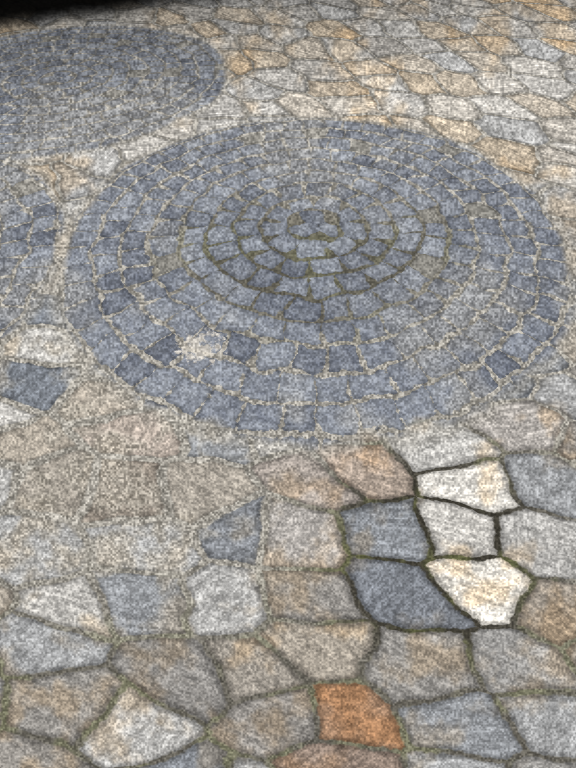
Reproduce this texture procedurally as a Shadertoy shader.

```glsl
// Stone paving in perspective: discs of blue cobbles set among irregular flagstones.

float hash(vec2 p) {
  vec3 q = fract(p.xyx * .1031);
  q += dot(q, q.yzx + 33.33);
  return fract((q.x + q.y) * q.z);
}

float noise(vec2 p) {
  vec2 i = floor(p), f = fract(p);
  f = f * f * (3. - 2. * f);
  return mix(mix(hash(i), hash(i + vec2(1, 0)), f.x),
             mix(hash(i + vec2(0, 1)), hash(i + 1.), f.x), f.y);
}

float fbm(vec2 p) {
  float sum = 0., amp = .533;
  for (int i = 0; i < 4; i++) {
    sum += amp * noise(p);
    p = mat2(1.6, 1.2, -1.2, 1.6) * p + 7.1;
    amp *= .5;
  }
  return sum;
}

mat2 rotation(float a) { return mat2(cos(a), sin(a), -sin(a), cos(a)); }

// Concentric rings of setts: signed distance and a random value per stone.
vec2 cobbles(vec2 g) {
  float width = .0372, r = length(g), ring = floor(r / width);
  float count = floor(6.2832 * (ring + .5));
  float turn = (atan(g.y, g.x) / 6.2832 + .5 + hash(vec2(ring, 3.))) * count;
  float h = hash(vec2(mod(floor(turn), count), ring + 11.));
  vec2 local = vec2((fract(turn) - .5) * 6.2832 * r / count, (fract(r / width) - .5) * width);
  vec2 d = abs(rotation((h - .5) * .2) * local) - vec2(.0135 + .003 * h, .0135);
  return vec2(length(max(d, 0.)) + min(max(d.x, d.y), 0.) - .0025, h);
}

vec2 slabSite(vec2 c) { return c + .5 + .72 * (vec2(hash(c), hash(c + 47.3)) - .5); }

// Jittered slabs: distance to the border, then the centre of the slab.
vec3 slabs(vec2 q) {
  vec2 cell = floor(q), nearest = vec2(0);
  float best = 9., border = 9.;
  for (int k = 0; k < 9; k++) {
    vec2 site = slabSite(cell + vec2(k % 3 - 1, k / 3 - 1));
    float d = length(site - q);
    if (d < best) { best = d; nearest = site; }
  }
  for (int k = 0; k < 25; k++) {
    vec2 site = slabSite(cell + vec2(k % 5 - 2, k / 5 - 2)), gap = site - nearest;
    if (dot(gap, gap) > .0001)
      border = min(border, dot(.5 * (site + nearest) - q, normalize(gap)));
  }
  return vec3(border, nearest);
}

// Rust (positive) and pale (negative) slabs: x, y, strength.
const vec3 accents[13] = vec3[](
  vec3(.163, .408, .7), vec3(.368, .362, 1), vec3(.458, .277, .8), vec3(.69, .225, .8),
  vec3(.443, .036, 1), vec3(.475, .203, .5), vec3(.723, .414, .7), vec3(.469, .418, .6),
  vec3(.521, .362, -1), vec3(.592, .366, -1), vec3(.625, .232, -.9),
  vec3(.703, .336, -.7), vec3(.163, .128, -.6));

// Discs: centre and radius on the ground.
const vec3 discs[3] = vec3[](vec3(0, 0, .338), vec3(-.55, .54, .36), vec3(-.67, -.12, .34));

void mainImage(out vec4 fragColor, in vec2 fragCoord) {
  vec2 p = fragCoord / iResolution.y;
  float z = .547 / (1.254 - p.y); // depth on the ground
  vec2 ground = vec2((p.x - .41) * z * 1.07, z - 1.);
  float aa = 1.2 * z * z / iResolution.y;
  float grain = noise(p * 400.), patches = fbm(p * 22.), speckle = fbm(p * vec2(130, 170));

  // Sand and soil
  vec3 sand = mix(vec3(.47, .455, .42), vec3(.87, .85, .81), .6 * speckle + .4 * grain);
  vec3 earth = mix(vec3(.17, .16, .13), vec3(.31, .32, .19), smoothstep(.45, .7, patches));
  float soil = max(smoothstep(.25, .08, length(p - vec2(.57, .27))), .6 * smoothstep(.3, .1, p.y));

  // Flagstones
  vec2 scale = vec2(.077, .074);
  vec2 q = vec2(p.x * pow(z, .7), log(z)) / scale;
  q += .12 * (vec2(noise(q * 3.), noise(q * 3. + 19.)) - .5);
  vec3 slab = slabs(q);
  vec2 id = slab.yz;
  float h = hash(floor(id * 57.)), tone = hash(floor(id * 91.) + 5.);
  float slabZ = exp(id.y * scale.y), far = smoothstep(.6, .85, p.y), rust = 0.;
  vec2 center = vec2(id.x * scale.x / pow(slabZ, .7), 1.254 - .547 / slabZ);
  vec3 stone = mix(vec3(.45, .47, .50), vec3(.72, .71, .69), tone);
  stone = mix(stone, vec3(.60, .55, .48), .6 * smoothstep(.6, .95, h));
  stone = mix(stone, mix(vec3(.74, .73, .71), vec3(.77, .70, .60), h * h), .65 * far);
  for (int i = 0; i < 13; i++) {
    vec2 away = (center - accents[i].xy) / .037;
    rust += accents[i].z * exp(-dot(away, away));
  }
  stone = mix(stone, vec3(.61, .47, .36), clamp(rust * 1.2, 0., .85));
  stone = mix(stone, vec3(.88, .86, .82), clamp(-rust * 1.3, 0., .9));
  float streak = fbm(rotation((h - .5) * 2.4) * (q - id) * vec2(3, 16) + id * 9.);
  stone *= .66 + .40 * streak + .34 * speckle;
  stone *= mix(vec3(1), vec3(1.03, .97, .89), smoothstep(.5, .75, patches));
  stone *= .78 + .24 * smoothstep(.04, .13, slab.x);
  float dusty = smoothstep(.32, .08, length(p - vec2(.15, .41)));
  float joint = .035 + .03 * dusty + .07 * (speckle - .5);
  vec3 color = mix(mix(sand * .9, earth, soil * .85), stone,
                   smoothstep(joint - .02, joint + .02, slab.x));
  color = mix(color, sand * .96, dusty * .75 * smoothstep(.45, .65, patches));

  // Cobbled discs
  float edge = 9.;
  vec2 local = ground;
  for (int i = 0; i < 3; i++) {
    vec2 g = ground - discs[i].xy;
    float d = length(g) - discs[i].z;
    if (d < edge) { edge = d; local = g; }
  }
  vec2 wobble = vec2(noise(ground * 35.), noise(ground * 35. + 31.)) - .5;
  vec2 sett = cobbles(local + .012 * wobble);
  vec3 blue = mix(vec3(.33, .35, .40), vec3(.68, .70, .73), .4 * sett.y + .6 * speckle);
  blue = mix(blue, vec3(.51, .49, .44), .7 * step(.95, sett.y));
  blue *= .82 + .18 * smoothstep(.002, -.006, sett.x);
  float mossy = smoothstep(.25, .14, length(ground)) * smoothstep(.14, -.06, ground.y);
  vec3 filler = mix(sand * .88, mix(earth, vec3(.40, .39, .34), .6), mossy * .8);
  float settMask = smoothstep(aa, -aa, sett.x + .008 * (speckle - .5));
  vec3 paving = mix(filler, blue, settMask * mix(.97, .88, far));
  float dust = smoothstep(.46, .7, fbm(p * 13. + 4.)) * (1. - .8 * mossy);
  paving = mix(paving, sand * .95, .4 * dust);
  float rim = edge + .03 * (patches - .5);
  color = mix(color, sand * .95, .6 * smoothstep(.022, .004, rim));
  color = mix(color, paving, smoothstep(.006 + aa, -.006 - aa, rim));

  // Pale mortar spill on the near rings
  float spill = length((p - vec2(.262, .545)) * vec2(1, 1.4)) + .06 * (speckle - .5);
  color = mix(color, vec3(.85, .82, .77), .8 * smoothstep(.03, .012, spill));

  // Stone grit, and shadow at the far left corner
  color *= .84 + .42 * grain;
  float corner = 1. - p.y + .13 * p.x + .015 * (patches - .5);
  color *= mix(.06, 1., smoothstep(.015, .05, corner)) * mix(.75, 1., smoothstep(.03, .2, corner));
  fragColor = vec4(color, 1);
}
```
